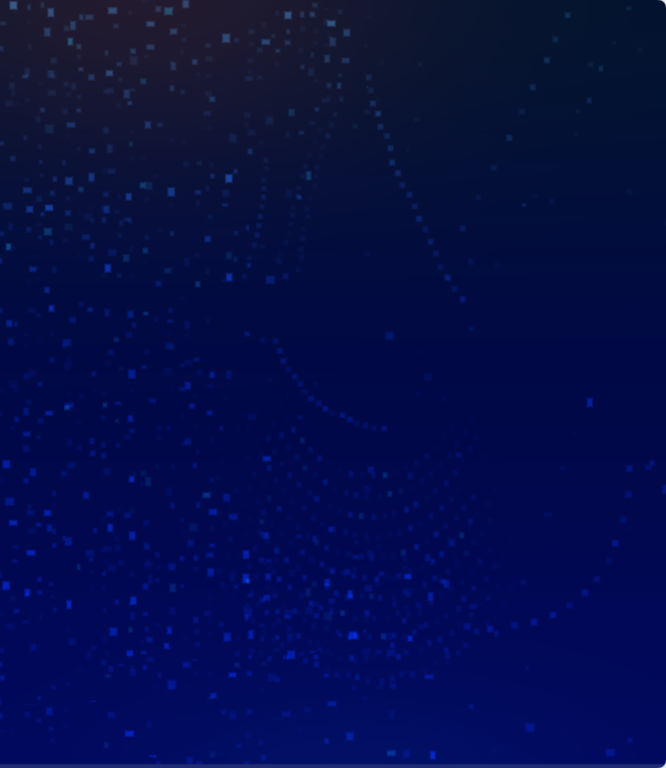
A Shadertoy shader for this background:

```glsl
// A deep blue backdrop with a warm glow at the upper left, strewn with faint square motes.
// Jittered grids scatter the motes; nested elliptical rings and Bezier strands
// line others up into dotted curves. Units: canvas height = 1, origin lower left.

const vec3 BOTTOM_BLUE = vec3(0.006, 0.032, 0.375);
const vec3 MIDDLE_BLUE = vec3(0.001, 0.033, 0.272);
const vec3 TOP_NAVY    = vec3(0.008, 0.075, 0.185);
const vec3 WARM_GLOW   = vec3(0.130, 0.030, 0.000);
const vec3 LOW_GLOW    = vec3(0.000, 0.030, 0.030);
const vec3 MOTE_LOW    = vec3(0.010, 0.110, 0.430);
const vec3 MOTE_HIGH   = vec3(0.110, 0.270, 0.380);
const vec3 MOTE_CYAN   = vec3(0.040, 0.380, 0.420);
const vec3 BORDER      = vec3(0.120, 0.170, 0.450);
const vec3 CORNER      = vec3(0.900, 0.920, 0.950);

const float BORDER_HEIGHT = 0.005;
const float CORNER_RADIUS = 0.010;
const float MOTE_SOFTNESS = 0.0022;
const vec2  RING_CENTER = vec2(0.484, 0.570);
const vec2  RING_INNER  = vec2(0.140, 0.190);
const vec2  RING_OUTER  = vec2(0.275, 0.455);
const int   RING_COUNT  = 11;
const float RING_SPACING = 0.0145;

float hash(vec2 p) {
    return fract(sin(dot(p, vec2(127.1, 311.7))) * 43758.5453);
}

// Soft-edged rectangle around the origin
float mote(vec2 d, vec2 halfSize) {
    vec2 q = abs(d) - halfSize;
    return 1.0 - smoothstep(-MOTE_SOFTNESS, MOTE_SOFTNESS, max(q.x, q.y));
}

float blob(vec2 p, vec2 center, vec2 radius) {
    vec2 d = (p - center) / radius;
    return exp(-dot(d, d));
}

vec3 moteColor(float y, float seed) {
    vec3 c = mix(MOTE_LOW, MOTE_HIGH, smoothstep(0.5, 1.0, y));
    return mix(c, MOTE_CYAN, 0.7 * step(0.92, seed));
}

// Chance of a mote: left field, upper cluster, lower swarm
float density(vec2 p) {
    float field = 0.34 * (1.0 - smoothstep(0.15, 0.46, p.x)) * smoothstep(0.0, 0.16, p.y);
    float cluster = 0.65 * blob(p, vec2(0.425, 0.95), vec2(0.075, 0.095));
    float swarm = 0.55 * blob(p, vec2(0.41, 0.20), vec2(0.17, 0.10));
    float floorRow = 0.16 * blob(p, vec2(0.38, 0.03), vec2(0.30, 0.03));
    return field + cluster + swarm + floorRow + 0.012;
}

// One mote per occupied cell, with columns shifted to hide the grid
vec3 scatter(vec2 p, float cell, float size, float seed) {
    vec2 g = p / cell;
    g.y += hash(vec2(floor(g.x), seed));
    vec2 id = floor(g) + seed * 17.0;
    vec2 jitter = 0.3 + 0.4 * vec2(hash(id + 1.3), hash(id + 4.7));
    vec2 halfSize = size * (0.5 + 0.5 * vec2(hash(id + 8.1), hash(id + 9.4)));
    float light = 0.15 + 0.85 * pow(hash(id + 6.2), 1.8);
    float present = step(hash(id), density(p));
    return moteColor(p.y, hash(id + 2.9)) * mote((fract(g) - jitter) * cell, halfSize) * light * present;
}

// Dotted lower arcs of nested ellipses
vec3 rings(vec2 p) {
    vec3 sum = vec3(0.0);
    for (int i = 0; i < RING_COUNT; i++) {
        float t = float(i) / float(RING_COUNT - 1);
        vec2 radius = mix(RING_INNER, RING_OUTER, t);
        vec2 d = (p - RING_CENTER) / radius;
        float stepAngle = RING_SPACING / radius.x;
        float k = floor(atan(d.y, d.x) / stepAngle + 0.5);
        vec2 id = vec2(k, float(i) + 50.0);
        float a = k * stepAngle;
        vec2 wobble = 0.005 * (vec2(hash(id), hash(id + 3.1)) - 0.5) * (0.4 + t);
        vec2 at = RING_CENTER + radius * vec2(cos(a), sin(a)) + wobble;
        float span = 1.0 - smoothstep(0.45, mix(1.35, 0.95, t), abs(a + 1.68));
        float light = span * (0.08 + 0.42 * pow(hash(id + 5.3), 2.0));
        sum += moteColor(p.y, hash(id + 7.7)) * light * mote(p - at, vec2(0.0028, 0.0034));
    }
    return sum;
}

// Motes spaced along a quadratic Bezier curve
vec3 strand(vec2 p, vec2 a, vec2 b, vec2 c, int count, float size, float light) {
    float sum = 0.0;
    for (int i = 0; i < count; i++) {
        float t = float(i) / float(count - 1);
        vec2 id = vec2(float(i), a.x * 91.0);
        vec2 at = mix(mix(a, b, t), mix(b, c, t), t) + 0.005 * (hash(id) - 0.5);
        sum += mote(p - at, vec2(size)) * (0.35 + 0.65 * hash(id + 2.3));
    }
    return moteColor(p.y, 0.0) * sum * light;
}

void mainImage(out vec4 fragColor, in vec2 fragCoord) {
    vec2 p = fragCoord / iResolution.y;
    float width = iResolution.x / iResolution.y;

    // Backdrop and glows
    vec3 color = mix(BOTTOM_BLUE, MIDDLE_BLUE, smoothstep(-0.1, 0.6, p.y));
    color = mix(color, TOP_NAVY, smoothstep(0.45, 1.0, p.y));
    color += WARM_GLOW * blob(p, vec2(0.19, 1.03), vec2(0.36, 0.23));
    color += LOW_GLOW * blob(p, vec2(0.46, 0.0), vec2(0.28, 0.10));

    // Scattered motes and rings
    color += scatter(p, 0.026, 0.0056, 1.0);
    color += 0.55 * scatter(p + 0.007, 0.017, 0.0036, 2.0);
    color += rings(p);

    // Strands: right side, inner bowl, outer sweep, then upper left
    color += strand(p, vec2(0.479, 0.898), vec2(0.515, 0.75), vec2(0.602, 0.61), 20, 0.0034, 0.60);
    color += strand(p, vec2(0.737, 0.978), vec2(0.69, 0.87), vec2(0.60, 0.70), 9, 0.0035, 0.42);
    color += strand(p, vec2(0.358, 0.555), vec2(0.40, 0.45), vec2(0.501, 0.443), 17, 0.0034, 0.50);
    color += strand(p, vec2(0.82, 0.39), vec2(0.81, 0.17), vec2(0.606, 0.182), 13, 0.0040, 0.55);
    color += strand(p, vec2(0.345, 0.79), vec2(0.345, 0.72), vec2(0.318, 0.64), 13, 0.0030, 0.35);
    color += strand(p, vec2(0.435, 0.85), vec2(0.40, 0.75), vec2(0.39, 0.65), 16, 0.0028, 0.24);
    color += strand(p, vec2(0.415, 0.83), vec2(0.38, 0.73), vec2(0.365, 0.66), 14, 0.0028, 0.20);

    // Bottom border and rounded right corners
    float pixel = 1.0 / iResolution.y;
    color = mix(BORDER, color, smoothstep(-pixel, pixel, p.y - BORDER_HEIGHT));
    vec2 q = vec2(p.x - width, abs(p.y - 0.5) - 0.5) + CORNER_RADIUS;
    float outside = length(max(q, 0.0)) - CORNER_RADIUS;
    color = mix(color, CORNER, smoothstep(-pixel, pixel, outside) * step(0.0, min(q.x, q.y)));

    fragColor = vec4(color, 1.0);
}
```
